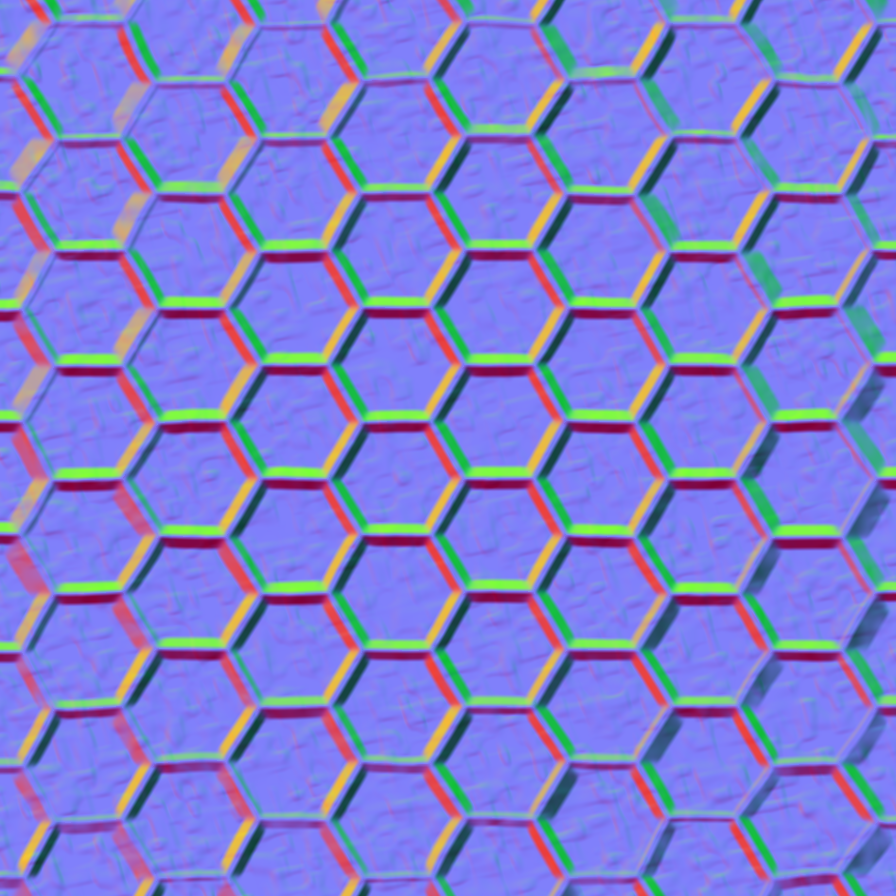
This texture map is drawn by a WebGL 2 fragment shader. Its source:

```glsl
#version 300 es
precision highp float;

uniform vec2 u_resolution;
out vec4 fragColor;

const vec2 CELL_PITCH = vec2(0.1144, 0.127);    // column and row spacing
const vec2 CELL_ANCHOR = vec2(0.557, 0.5295);   // centre of one cell
const vec2 LATTICE = vec2(1.7320508, 1.0);      // unit hexagon repeat
const float CREST = 0.018;        // half width of the flat wall top
const float BEVEL = 0.106;        // reach of the sloped wall face
const float SOFTNESS = 0.03;
const float CORNER_SHARPNESS = 60.0;
const float WOBBLE = 0.04;
const float WALL_TILT = 0.95;
const float WALL_VARIATION = 0.35;
const float EXPOSED_WIDENING = 0.55;
const float GRAIN_SCALE = 85.0;
const float GRAIN_TILT = 0.075;
const float FLAT_BLUE = 0.985;
const float STEEP_BLUE = 0.22;

float hash(vec2 p) {
    return fract(sin(dot(p, vec2(127.1, 311.7))) * 43758.5453);
}

float noise(vec2 p) {
    vec2 cell = floor(p);
    vec2 f = fract(p);
    f = f * f * (3.0 - 2.0 * f);
    float low = mix(hash(cell), hash(cell + vec2(1.0, 0.0)), f.x);
    float high = mix(hash(cell + vec2(0.0, 1.0)), hash(cell + 1.0), f.x);
    return mix(low, high, f.y);
}

// Small dents, stretched a little along both axes
float grainHeight(vec2 uv) {
    vec2 p = uv * GRAIN_SCALE;
    float upright = noise(vec2(p.x + p.y * 0.3, p.y * 0.6));
    float level = noise(vec2(p.x * 0.6, p.y - p.x * 0.2) + 37.0);
    return smoothstep(0.35, 0.95, upright) + smoothstep(0.35, 0.95, level);
}

vec2 grainSlope(vec2 uv) {
    float stepSize = 0.25 / GRAIN_SCALE;
    float here = grainHeight(uv);
    return vec2(grainHeight(uv + vec2(stepSize, 0.0)) - here,
                grainHeight(uv + vec2(0.0, stepSize)) - here) * 4.0;
}

// Centre of the nearest hexagon
vec2 hexCentre(vec2 q) {
    vec2 even = LATTICE * floor(q / LATTICE + 0.5);
    vec2 odd = LATTICE * (floor(q / LATTICE) + 0.5);
    return length(q - even) < length(q - odd) ? even : odd;
}

// Slope of the six wall faces, changing with how they face the view
vec2 wallSlope(vec2 q, vec2 uv) {
    vec2 centre = hexCentre(q);
    vec2 local = q - centre;
    vec2 id = floor(centre * 2.0 + 0.5);
    vec2 view = (uv - 0.5) * 2.0;
    float wear = noise(uv * vec2(65.0, 50.0));
    vec2 slope = vec2(0.0);
    float total = 0.0;
    for (int i = 0; i < 6; i++) {
        float angle = radians(30.0 + 60.0 * float(i));
        vec2 outward = vec2(cos(angle), sin(angle));
        float reach = dot(local, outward);
        float edge = 0.5 - reach;
        float weight = exp(CORNER_SHARPNESS * (reach - 0.5));

        float facing = dot(outward, view);
        float hidden = smoothstep(0.3, 1.0, facing);
        float exposed = smoothstep(0.3, 1.0, -facing);
        float slanted = smoothstep(0.2, 0.8, abs(outward.x));
        float vary = (hash(id + float(i) * 7.3) - 0.5) * WALL_VARIATION;
        float widening = exposed * mix(-0.35, EXPOSED_WIDENING, slanted);
        float width = BEVEL * (1.0 - 0.5 * hidden + widening + vary * (0.3 + 2.0 * exposed));
        float crest = mix(0.6, 1.2, slanted) * CREST;

        float face = smoothstep(crest - SOFTNESS * 0.6, crest + SOFTNESS * 0.8, edge)
                   * (1.0 - smoothstep(width - SOFTNESS, width + SOFTNESS * 0.6, edge));
        float strength = (1.0 - 0.65 * hidden) * (1.0 - 0.2 * exposed);
        strength *= 1.0 - 0.6 * exposed * (1.0 - wear);
        slope += weight * face * strength * outward;
        total += weight;
    }
    return slope / total * WALL_TILT;
}

void main() {
    vec2 uv = gl_FragCoord.xy / u_resolution;

    // Slightly uneven honeycomb, looser toward the borders
    vec2 bend = vec2(noise(uv * 13.0), noise(uv * 13.0 + 51.0)) - 0.5;
    float spread = length(uv - 0.5);
    vec2 q = (uv - CELL_ANCHOR) * vec2(LATTICE.x * 0.5, 1.0) / CELL_PITCH;
    q += bend * WOBBLE * (0.3 + 2.5 * spread);

    vec2 wall = wallSlope(q, uv);
    vec2 grain = grainSlope(uv) * GRAIN_TILT * (0.7 + 0.6 * spread);
    vec2 tilt = wall + grain * (1.0 - 0.5 * length(wall));

    // Pack the slope as a surface normal
    float steep = clamp(length(tilt), 0.0, 1.0);
    float blue = mix(FLAT_BLUE, STEEP_BLUE, pow(steep, 1.2));
    vec3 color = vec3(0.5 + 0.5 * tilt.x, 0.5 - 0.5 * tilt.y, blue);
    fragColor = vec4(clamp(color, 0.0, 1.0), 1.0);
}
```
